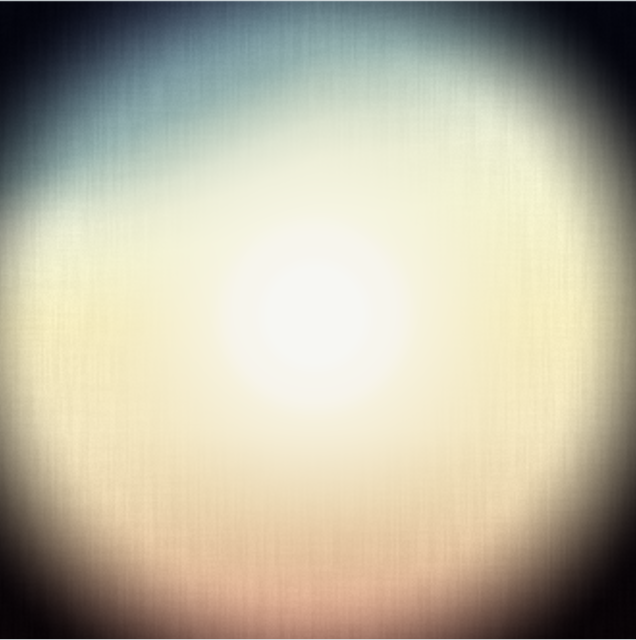
Write a WebGL 1 fragment shader that draws this background.

```glsl
precision highp float;

uniform vec2 u_resolution;

float hash(vec2 p) {
  vec3 q = fract(vec3(p.xyx) * 0.1031);
  q += dot(q, q.yzx + 33.33);
  return fract((q.x + q.y) * q.z);
}

float valueNoise(vec2 p) {
  vec2 cell = floor(p);
  vec2 f = fract(p);
  f = f * f * (3.0 - 2.0 * f);
  float low = mix(hash(cell), hash(cell + vec2(1.0, 0.0)), f.x);
  float high = mix(hash(cell + vec2(0.0, 1.0)), hash(cell + 1.0), f.x);
  return mix(low, high, f.y);
}

// Linear step from one ramp colour to the next
vec3 rampStep(vec3 color, vec3 next, float start, float end, float h) {
  return mix(color, next, clamp((h - start) / (end - start), 0.0, 1.0));
}

vec3 skyRamp(float h) {
  vec3 c = vec3(0.86, 0.63, 0.54);
  c = rampStep(c, vec3(0.89, 0.76, 0.62), 0.00, 0.13, h);
  c = rampStep(c, vec3(0.92, 0.84, 0.69), 0.13, 0.22, h);
  c = rampStep(c, vec3(0.95, 0.90, 0.75), 0.22, 0.33, h);
  c = rampStep(c, vec3(0.96, 0.925, 0.75), 0.33, 0.50, h);
  c = rampStep(c, vec3(0.95, 0.945, 0.81), 0.50, 0.66, h);
  c = rampStep(c, vec3(0.92, 0.925, 0.82), 0.66, 0.75, h);
  c = rampStep(c, vec3(0.85, 0.88, 0.80), 0.75, 0.81, h);
  c = rampStep(c, vec3(0.72, 0.79, 0.74), 0.81, 0.87, h);
  c = rampStep(c, vec3(0.58, 0.69, 0.68), 0.87, 0.92, h);
  c = rampStep(c, vec3(0.46, 0.58, 0.62), 0.92, 1.00, h);
  return rampStep(c, vec3(0.27, 0.32, 0.47), 1.00, 1.15, h);
}

// Upper bands dip strongly to the left and rise gently to the right
float tiltedHeight(vec2 uv) {
  float left = max(0.5 - uv.x, 0.0);
  float right = max(uv.x - 0.5, 0.0);
  float bend = smoothstep(0.45, 0.75, uv.y);
  return uv.y + bend * (0.42 * left - 0.12 * right);
}

vec3 addGlow(vec3 color, float radius) {
  float halo = 1.0 - smoothstep(0.03, 0.36, radius);
  float ring = 1.0 - smoothstep(0.12, 0.17, radius);
  float core = 1.0 - smoothstep(0.07, 0.10, radius);
  color = mix(color, vec3(0.97, 0.965, 0.93), halo);
  color = mix(color, vec3(0.97, 0.96, 0.94), ring * 0.7);
  return mix(color, vec3(0.967, 0.97, 0.957), core * 0.8);
}

float vignette(vec2 uv) {
  vec2 offset = (uv - vec2(0.485, 0.5)) * vec2(1.03, 1.0);
  return 1.0 - smoothstep(0.42, 0.66, length(offset));
}

// Woven fibres and paper grain, centred on zero
float fabric(vec2 uv) {
  float vertical = valueNoise(uv * vec2(240.0, 14.0));
  float horizontal = valueNoise(uv * vec2(18.0, 220.0));
  float grain = valueNoise(uv * 330.0);
  return 0.45 * vertical + 0.2 * horizontal + 0.35 * grain - 0.5;
}

void main() {
  vec2 uv = gl_FragCoord.xy / u_resolution;
  float radius = length(uv - vec2(0.495, 0.507));

  vec3 color = addGlow(skyRamp(tiltedHeight(uv)), radius);

  // Dark corners, warm below and blue above
  vec3 shadow = mix(vec3(0.035, 0.015, 0.025), vec3(0.015, 0.02, 0.055), uv.y);
  float light = vignette(uv);
  color = mix(shadow, color, light);

  // Texture fades out in the bright middle
  float wear = smoothstep(0.18, 0.48, radius);
  color += fabric(uv) * wear * mix(0.025, 0.075, light);

  // Thin pale rim along the top and bottom
  float rim = smoothstep(0.997, 0.999, uv.y);
  rim += 1.0 - smoothstep(0.001, 0.002, uv.y);
  color = mix(color, vec3(0.87, 0.90, 0.91), rim * 0.85);

  gl_FragColor = vec4(clamp(color, 0.0, 1.0), 1.0);
}
```
